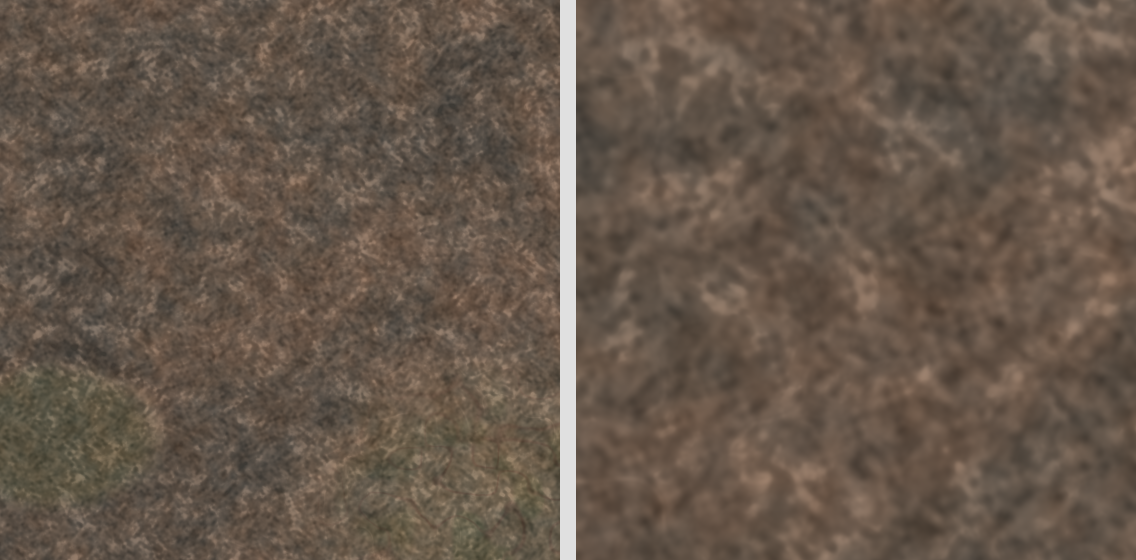
Left, the full canvas; right, a detail of the centre.
Write a WebGL 2 fragment shader that draws this texture.

```glsl
#version 300 es
precision highp float;

uniform vec2 u_resolution;
out vec4 fragColor;

float hash(vec2 p) {
    return fract(sin(dot(p, vec2(127.1, 311.7))) * 43758.5453);
}

float noise(vec2 p) {
    vec2 cell = floor(p);
    vec2 f = fract(p);
    f = f * f * (3.0 - 2.0 * f);
    return mix(mix(hash(cell), hash(cell + vec2(1, 0)), f.x),
               mix(hash(cell + vec2(0, 1)), hash(cell + vec2(1, 1)), f.x), f.y);
}

mat2 rotation(float a) {
    return mat2(cos(a), sin(a), -sin(a), cos(a));
}

float fbm(vec2 p) {
    float sum = 0.0;
    float weight = 0.5;
    for (int i = 0; i < 4; i++) {
        sum += weight * noise(p);
        p = rotation(0.65) * p * 2.1 + 17.3;
        weight *= 0.55;
    }
    return sum / 1.01;
}

// Short blades leaning one way or the other
float blades(vec2 p) {
    float left = noise(rotation(0.7) * p * vec2(85, 150));
    float right = noise(rotation(-0.8) * p * vec2(80, 145) + 40.0);
    return mix(left, right, smoothstep(0.4, 0.6, noise(p * 30.0 + 8.0)));
}

// Thin winding lines along the middle level of a noise field
float twigs(vec2 p, float width) {
    return 1.0 - smoothstep(0.0, width, abs(noise(p) - 0.5));
}

void main() {
    vec2 uv = gl_FragCoord.xy / u_resolution;
    vec2 warp = vec2(fbm(uv * 9.0), fbm(uv * 9.0 + 31.0)) - 0.5;
    vec2 p = uv + 0.03 * warp;

    // Regions: pale clearing at lower right, mossy hollow at lower left
    float clearing = 1.0 - smoothstep(0.12, 0.42, length((p - vec2(0.92, 0.06)) * vec2(0.9, 1.1)));
    float edge = (length((uv + 0.04 * warp - vec2(0.1, 0.22)) / vec2(0.2, 0.14)) - 1.0) * 0.16;
    float hollow = 1.0 - smoothstep(-0.04, 0.01, edge);
    float upperSide = smoothstep(0.1, 0.22, uv.y);

    // Brightness from patches, clumps and blades
    float patches = fbm(p * 7.0 + 3.0);
    float clumps = fbm(p * 34.0 + 11.0);
    float grain = 0.6 * blades(uv) + 0.4 * noise(rotation(0.4) * uv * 175.0);
    float tone = 0.33 + 0.4 * (patches - 0.5) * (1.0 - 0.7 * hollow)
               + 0.62 * (clumps - 0.5) * (1.0 - 0.4 * hollow)
               + 0.74 * (grain - 0.5);
    tone += 0.26 * smoothstep(0.52, 0.7, clumps) * smoothstep(0.35, 0.75, grain);
    tone += 0.2 * clearing;

    // Twigs, mostly in the brighter patches
    float twigCover = smoothstep(0.4, 0.6, patches) + clearing;
    tone += 0.12 * twigCover * twigs(p * 25.0 + 5.0, 0.07) * grain;

    // Worn rim and shaded bank of the hollow
    tone += 0.2 * upperSide * (1.0 - smoothstep(0.0, 0.008, abs(edge + 0.008)));
    tone -= 0.15 * upperSide * (1.0 - smoothstep(0.004, 0.022, abs(edge - 0.018)));

    vec3 colour = mix(vec3(0.288, 0.25, 0.214), vec3(0.57, 0.487, 0.42), clamp(tone, -0.1, 1.1));

    // Rust and slate tints
    float hue = fbm(p * 15.0 + 57.0) - 0.5 + 0.4 * (noise(uv * 60.0 + 70.0) - 0.5);
    colour += vec3(0.04, -0.004, -0.03) * hue;
    float slate = (1.0 - smoothstep(0.34, 0.52, patches)) * (1.0 - hollow);
    colour += vec3(-0.01, -0.001, 0.006) * slate;
    float rust = smoothstep(0.5, 0.65, patches) * (1.0 - clearing) * (1.0 - hollow);
    colour += vec3(0.012, -0.002, -0.006) * rust;

    // Moss, dry grass and reddish stems
    colour += vec3(-0.016, 0.008, -0.016) * hollow;
    colour += vec3(0.0, 0.006, -0.016) * clearing;
    float moss = clearing * smoothstep(0.55, 0.75, noise(p * 18.0 + 90.0));
    colour += vec3(-0.035, -0.01, -0.02) * moss;
    colour += vec3(-0.02, -0.04, -0.03) * clearing * twigs(p * 22.0 + 23.0, 0.07);

    fragColor = vec4(colour, 1.0);
}
```
